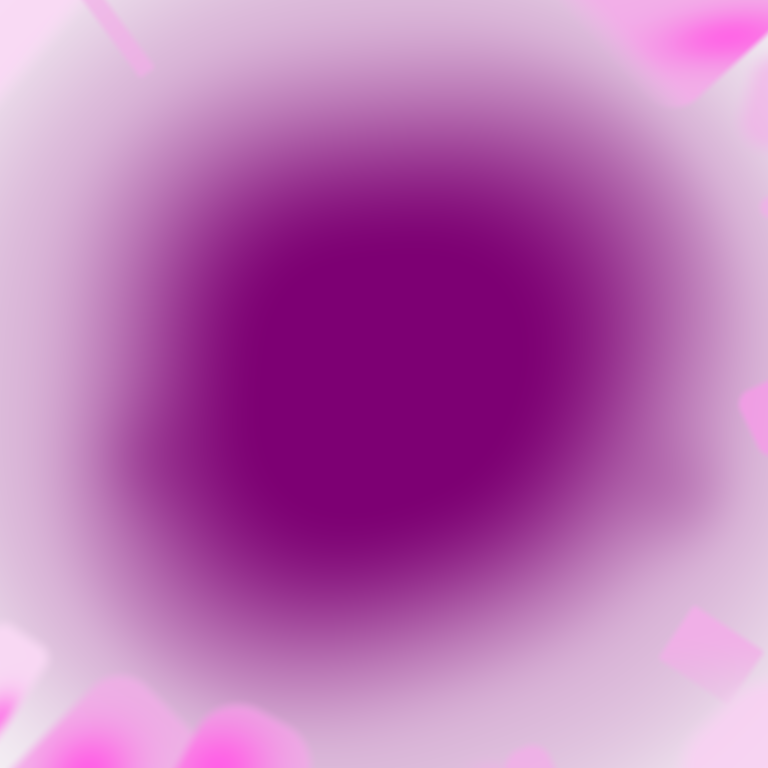
A three.js fragment shader for this background:

```glsl
varying vec2 vUv;

const vec3 PLUM  = vec3(0.49, 0.0, 0.45);
const vec3 MAUVE = vec3(0.83, 0.66, 0.82);
const vec3 PEARL = vec3(0.96, 0.945, 0.96);
const vec3 BLUSH = vec3(0.98, 0.85, 0.96);
const vec3 PINK  = vec3(0.95, 0.68, 0.91);
const vec3 HOT   = vec3(1.0, 0.38, 0.90);

const float BLOOM_RADIUS = 0.361;
const float CRISP = 0.006;
const float SOFT  = 0.018;

vec2 turn(vec2 p, float angle) {
  float c = cos(angle), s = sin(angle);
  return vec2(c * p.x + s * p.y, c * p.y - s * p.x);
}

// Coverage of a rotated box with rounded corners
float petal(vec2 p, vec2 center, vec2 extent, float angle, float corner, float blur) {
  vec2 q = abs(turn(p - center, angle)) - extent + corner;
  float d = length(max(q, 0.0)) + min(max(q.x, q.y), 0.0) - corner;
  return 1.0 - smoothstep(-blur, blur, d);
}

// Gaussian spot, stretched and rotated
float glow(vec2 p, vec2 center, vec2 size, float angle) {
  vec2 q = turn(p - center, angle) / size;
  return exp(-dot(q, q));
}

// Layered sines bend the outline of the bloom
float bloomRadius(float a) {
  return BLOOM_RADIUS
    + 0.005 * cos(a) + 0.012 * sin(a)
    + 0.003 * cos(2.0 * a) + 0.026 * sin(2.0 * a)
    + 0.010 * cos(3.0 * a) + 0.007 * sin(3.0 * a)
    - 0.013 * cos(4.0 * a);
}

vec3 bloom(vec2 p) {
  vec2 d = p - 0.5;
  float r = length(d);
  float a = atan(d.y, d.x + 0.00001);
  float edge = mix(bloomRadius(a), BLOOM_RADIUS, smoothstep(0.4, 0.6, r));
  float t = r / edge;
  t -= 0.13 * glow(p, vec2(0.90, 0.35), vec2(0.08), 0.0);
  t -= 0.07 * glow(p, vec2(0.18, 0.40), vec2(0.08), 0.0);
  vec3 col = mix(PLUM, MAUVE, smoothstep(0.45, 1.4, t));
  return mix(col, PEARL, smoothstep(1.12, 2.1, t));
}

void main() {
  vec2 p = vUv;
  vec3 col = bloom(p);
  float heat, mask;

  // Upper left: pale corner and thin streak
  mask = petal(p, vec2(-0.01, 1.01), vec2(0.16, 0.095), 0.87, 0.06, SOFT);
  col = mix(col, BLUSH, 0.9 * mask);
  mask = petal(p, vec2(0.146, 0.968), vec2(0.078, 0.012), -0.936, 0.006, CRISP);
  col = mix(col, PINK, 0.7 * mask);

  // Upper right: large petal with a hot core
  mask = petal(p, vec2(0.921, 1.088), vec2(0.205, 0.15), 0.745, 0.05, CRISP);
  mask *= smoothstep(1.2, 1.26, dot(p, vec2(0.735, 0.678)));
  heat = glow(p, vec2(0.95, 0.952), vec2(0.09, 0.035), 0.12);
  col = mix(col, mix(PINK, HOT, heat), 0.95 * mask);

  // Right edge: partly hidden petals
  mask = petal(p, vec2(1.015, 0.865), vec2(0.043, 0.06), -0.25, 0.035, SOFT);
  col = mix(col, PINK, 0.65 * mask);
  mask = petal(p, vec2(1.004, 0.73), vec2(0.014), 0.0, 0.014, CRISP);
  col = mix(col, PINK, 0.7 * mask);
  mask = petal(p, vec2(1.01, 0.458), vec2(0.038, 0.046), 0.45, 0.02, CRISP);
  col = mix(col, mix(PINK, HOT, 0.25), 0.8 * mask);

  // Lower right: fading tile and pale corner
  mask = petal(p, vec2(0.926, 0.147), vec2(0.055, 0.042), -0.59, 0.006, CRISP);
  col = mix(col, PINK, mask * mix(0.3, 0.9, smoothstep(0.08, 0.18, p.y)));
  mask = petal(p, vec2(1.01, -0.01), vec2(0.11), 0.78, 0.08, SOFT);
  col = mix(col, mix(BLUSH, PINK, 0.2), 0.85 * mask);

  // Lower left: two hot petals and a side sliver
  mask = petal(p, vec2(0.127, -0.056), vec2(0.16, 0.118), 0.79, 0.05, 0.01);
  heat = glow(p, vec2(0.115, -0.005), vec2(0.07, 0.06), 0.5);
  col = mix(col, mix(PINK, HOT, heat), mask * mix(0.75, 1.0, heat));
  mask = petal(p, vec2(0.298, -0.04), vec2(0.12, 0.08), 1.064, 0.06, 0.01);
  heat = glow(p, vec2(0.285, 0.0), vec2(0.075, 0.065), 0.3);
  col = mix(col, mix(PINK, HOT, heat), mask * mix(0.75, 1.0, heat));
  mask = petal(p, vec2(-0.01, 0.105), vec2(0.08, 0.042), 0.98, 0.02, 0.012);
  heat = glow(p, vec2(0.0, 0.065), vec2(0.035, 0.025), 0.98);
  col = mix(col, mix(BLUSH, HOT, 0.8 * heat), 0.9 * mask);

  // Bottom edge: small rising tip
  mask = petal(p, vec2(0.692, -0.006), vec2(0.03, 0.034), 0.4, 0.025, 0.008);
  col = mix(col, PINK, 0.8 * mask);
  col = mix(col, PINK, 0.45 * glow(p, vec2(0.64, -0.005), vec2(0.03, 0.015), 0.0));

  gl_FragColor = vec4(col, 1.0);
}
```
